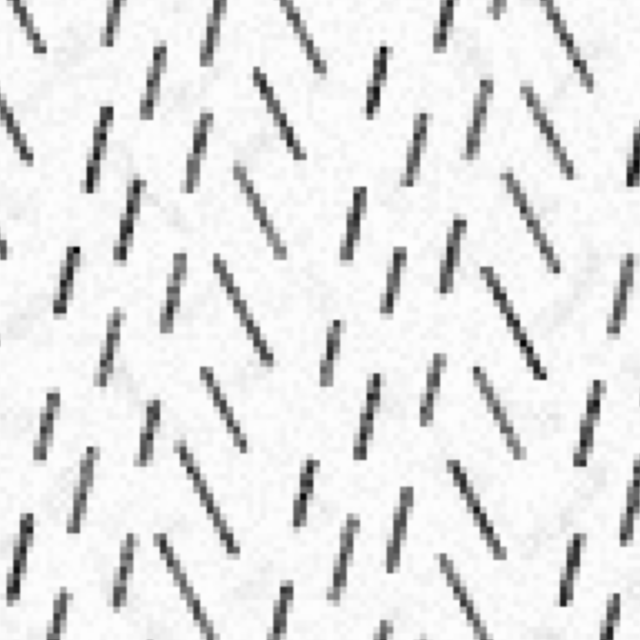
A Shadertoy shader for this pattern:

```glsl
// Slanted columns of short ink dashes: three staggered columns of steep dashes,
// then one column of opposite diagonals, repeated across pale paper.
// Tones are sampled on a coarse mosaic with grain, then softly blended.

const float MOSAIC = 96.0;        // tiles per canvas height
const float BAND_WIDTH = 0.428;   // repeat distance of the column group
const float COLUMN_SLANT = 0.18;  // sideways drift of columns per unit height

float hash(vec2 p) {
    vec3 q = fract(p.xyx * vec3(0.1031, 0.1030, 0.0973));
    q += dot(q, q.yzx + 33.33);
    return fract((q.x + q.y) * q.z);
}

float segmentDistance(vec2 p, vec2 halfSpan) {
    float t = clamp(dot(p, halfSpan) / dot(halfSpan, halfSpan), -1.0, 1.0);
    return length(p - halfSpan * t);
}

// Ink left by one repeating column of dashes.
// start: column offset, pitch: row spacing, phase: row offset, stagger: row shift per band
float dashColumn(vec2 p, float start, float pitch, float phase, float stagger,
                 vec2 halfSpan, float halfWidth) {
    float band = round((p.x - COLUMN_SLANT * p.y - start) / BAND_WIDTH);
    float shift = phase + stagger * band;
    float nearestRow = round(p.y / pitch - shift);
    float softness = 0.5 / MOSAIC;
    float ink = 0.0;
    for (int i = -1; i <= 1; i++) {
        float row = nearestRow + float(i);
        vec2 seed = vec2(band * 7.0 + row * 3.0 + start * 190.0, row + 41.0);
        vec2 jitter = vec2(hash(seed), hash(seed + 17.3)) - 0.5;
        float y = (row + shift) * pitch;
        vec2 center = vec2(start + band * BAND_WIDTH + COLUMN_SLANT * y, y);
        center += jitter * vec2(0.016, 0.022);
        float size = mix(0.82, 1.18, hash(seed + 5.7));
        float d = segmentDistance(p - center, halfSpan * size);
        float cover = 1.0 - smoothstep(halfWidth - softness, halfWidth + softness, d);
        ink = max(ink, cover * mix(0.56, 0.74, hash(seed + 9.1)));
    }
    return ink;
}

float dashes(vec2 p) {
    const vec2 STEEP = vec2(0.012, 0.053);
    const vec2 DIAGONAL = vec2(0.036, -0.070);
    float ink = dashColumn(p, 0.011, 0.2135, 0.59, 0.48, STEEP, 0.0092);
    ink = max(ink, dashColumn(p, 0.090, 0.2135, 0.10, 0.48, STEEP, 0.0092));
    ink = max(ink, dashColumn(p, 0.169, 0.2135, 0.53, 0.30, STEEP, 0.0092));
    return max(ink, dashColumn(p, 0.284, 0.1485, 0.47, 0.91, DIAGONAL, 0.0080));
}

// Faint cloudy smudges from layered sines
float smudge(vec2 p) {
    float s = sin(p.x * 31.0 + 2.0 * sin(p.y * 19.0));
    s += sin(p.y * 37.0 + 2.0 * sin(p.x * 23.0 + 1.3));
    return smoothstep(0.9, 1.9, s);
}

// Grey tone of one mosaic tile
float tileTone(vec2 tile) {
    vec2 p = (tile + 0.5) / MOSAIC;
    float grain = hash(tile + 211.0);
    float fleck = hash(tile + 457.0);
    float paper = 0.992 - 0.045 * grain * grain - 0.07 * smudge(p) * fleck;
    float ink = dashes(p) * mix(0.72, 1.26, fleck);
    return clamp(paper - ink, 0.0, 1.0);
}

void mainImage(out vec4 fragColor, in vec2 fragCoord) {
    vec2 grid = fragCoord / iResolution.y * MOSAIC - 0.5;
    vec2 tile = floor(grid);

    // Blend neighbouring tiles with narrow soft borders
    vec2 blend = smoothstep(0.22, 0.78, grid - tile);
    float lower = mix(tileTone(tile), tileTone(tile + vec2(1, 0)), blend.x);
    float upper = mix(tileTone(tile + vec2(0, 1)), tileTone(tile + vec2(1, 1)), blend.x);
    fragColor = vec4(vec3(mix(lower, upper, blend.y)), 1.0);
}
```
